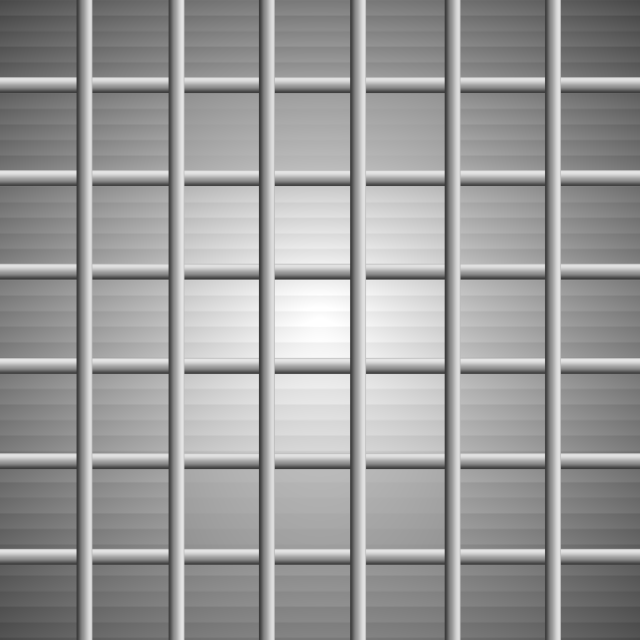
This pattern is drawn by a Shadertoy shader. Its source:

```glsl
float hash(float n) {
    n = fract(n * 0.1031);
    n *= n + 33.33;
    return fract(n * (n + n));
}

// Antialiased coverage of a bar, d measured from its centre line
float barMask(float d, float pixel) {
    return 1.0 - smoothstep(-0.7 * pixel, 0.7 * pixel, abs(d) - 0.0124);
}

// Rounded metal: t runs from the dark edge (0) to the lit edge (1)
float metal(float t) {
    float tone = mix(0.24, 0.56, smoothstep(0.0, 0.4, t));
    tone = mix(tone, 0.89, smoothstep(0.3, 0.88, t));
    return tone - 0.14 * smoothstep(0.9, 1.0, t);
}

// Slatted wall lit from the centre
float wall(vec2 uv, float pixel) {
    float tone = 0.95 - 0.92 * length(uv - 0.5);

    // Brighter block of panels behind the middle bars
    vec2 inside = step(vec2(0.276, 0.28), uv) * step(uv, vec2(0.709, 0.721));
    tone += 0.055 * inside.x * inside.y;

    // Each slat darkens towards its upper seam
    float slat = (1.0 - uv.y) * 41.14;
    float t = fract(slat);
    float blur = 41.14 * pixel;
    float ramp = mix(t, 0.5, smoothstep(1.0 - blur, 1.0, t));
    ramp = mix(0.5, ramp, smoothstep(0.0, blur, t));
    float relief = 0.05 * (ramp - 0.5) + 0.012 * (hash(floor(slat) + 7.0) - 0.5);

    // Panels above and below the block are almost flat
    float flatPanel = inside.x * (1.0 - inside.y) * step(abs(uv.y - 0.5), 0.367);
    return tone + relief * (1.0 - 0.7 * flatPanel);
}

void mainImage(out vec4 fragColor, in vec2 fragCoord) {
    vec2 uv = fragCoord / iResolution.xy;
    float pixel = 1.0 / min(iResolution.x, iResolution.y);
    float tone = wall(uv, pixel);

    // Horizontal bars, lit from above
    for (int i = 0; i < 6; i++) {
        float n = float(i);
        float d = uv.y - (0.130 + 0.1474 * n + 0.0035 * sin(0.6283 * n));
        float shade = metal(clamp(d / 0.0248 + 0.5, 0.0, 1.0));
        tone = mix(tone, shade + 0.02 * (hash(n + 3.0) - 0.5), barMask(d, pixel));
    }

    // Vertical bars in front, unevenly spaced and lit from the right
    for (int i = 0; i < 6; i++) {
        float n = float(i);
        float d = uv.x - (0.132 + 0.1464 * n - 0.00065 * n * n * (5.0 - n));
        float shade = metal(clamp(d / 0.0248 + 0.5, 0.0, 1.0));
        tone = mix(tone, shade + 0.06 * (hash(n + 19.0) - 0.5), barMask(d, pixel));
    }

    fragColor = vec4(vec3(clamp(tone, 0.0, 1.0)), 1.0);
}
```
